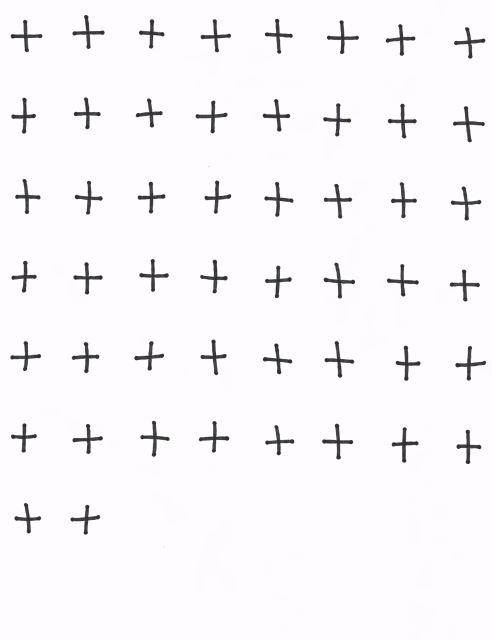
A WebGL 2 fragment shader for this pattern:

```glsl
#version 300 es
precision highp float;
// Hand-drawn felt-pen crosses in eight columns, six full rows and a short
// last row. Each grid cell holds two bent strokes with blotted ends, varied
// by a hash; noise wears the ink and barely tints the paper.

uniform vec2 u_resolution;
out vec4 outColor;

// Lengths are fractions of the canvas height; y is measured from the top.
const float COLUMNS = 8.0;
const float CROSS_COUNT = 50.0;
const vec2 FIRST_CENTER = vec2(0.0405, 0.0555);
const vec2 PITCH = vec2(0.0984, 0.1262);
const vec2 CENTER_JITTER = vec2(0.0090, 0.0060);
const float COLUMN_SAG = 0.0105;      // right-hand columns sit lower
const vec2 HALF_LENGTH = vec2(0.0188, 0.0222);
const float LENGTH_VARIATION = 0.0060;
const float TILT_VARIATION = 0.18;
const float BEND = 0.0024;
const float STROKE_RADIUS = 0.0027;
const float BLOT_RADIUS = 0.0033;
const float EDGE_WOBBLE = 0.0007;
const float INK_SOFTNESS = 0.0011;
const vec3 PAPER = vec3(1.0, 0.99, 1.0);
const vec3 PAPER_SHADE = vec3(0.985, 0.98, 0.992);
const vec3 INK_DEEP = vec3(0.19, 0.18, 0.21);
const vec3 INK_WORN = vec3(0.30, 0.31, 0.33);
const vec3 SPECK = vec3(0.70, 0.69, 0.70);

vec4 hash4(vec2 p) {
  vec4 h = fract(p.xyxy * vec4(0.1031, 0.1030, 0.0973, 0.1099));
  h += dot(h, h.wzxy + 33.33);
  return fract((h.xxyz + h.yzzw) * h.zywx);
}

float noise(vec2 p) {
  vec2 cell = floor(p), f = fract(p);
  f = f * f * (3.0 - 2.0 * f);
  float low = mix(hash4(cell).x, hash4(cell + vec2(1, 0)).x, f.x);
  float high = mix(hash4(cell + vec2(0, 1)).x, hash4(cell + vec2(1, 1)).x, f.x);
  return mix(low, high, f.y);
}

// x: distance to the stroke, y: distance to its blotted ends.
// q.x runs along the stroke, q.y across it.
vec2 penStroke(vec2 q, float halfLength, float tilt, float bend) {
  float t = q.x / halfLength;
  q.y -= tilt * q.x + bend * (min(t * t, 1.5) - 0.3);
  float beyond = max(abs(q.x) - halfLength, 0.0);
  float body = length(vec2(beyond, q.y)) - STROKE_RADIUS;
  float blot = length(vec2(abs(q.x) - halfLength, q.y)) - BLOT_RADIUS;
  return vec2(min(body, blot), blot);
}

float coverage(float d, float softness) {
  return 1.0 - smoothstep(-softness, softness, d);
}

void main() {
  vec2 p = gl_FragCoord.xy / u_resolution.y;
  p.y = 1.0 - p.y;
  float pixel = 1.0 / u_resolution.y;
  float softness = max(INK_SOFTNESS, 0.7 * pixel);

  // Paper with a faint cloudiness
  vec3 color = mix(PAPER, PAPER_SHADE, 0.6 * noise(p * 9.0) * noise(p * 45.0));

  // A few dust specks
  vec2 dustCell = floor(p * 5.0);
  vec4 dust = hash4(dustCell + 71.0);
  vec2 dustCenter = (dustCell + 0.15 + 0.7 * dust.xy) / 5.0;
  float speck = coverage(length(p - dustCenter) - 0.0008, softness);
  color = mix(color, SPECK, 0.5 * speck * step(0.8, dust.z));

  // Grid cell, its hashes and its displaced center
  vec2 cell = floor((p - FIRST_CENTER) / PITCH + 0.5);
  vec4 place = hash4(cell + 13.0);
  vec4 shape = hash4(cell + 37.0);
  vec4 lean = hash4(cell + 59.0);
  vec2 center = FIRST_CENTER + cell * PITCH + (place.xy - 0.5) * CENTER_JITTER;
  center.y += COLUMN_SAG * smoothstep(2.5, 6.5, cell.x) - 0.0015;
  vec2 q = p - center;

  // Two strokes of unequal length, off-center at the crossing
  float wobble = EDGE_WOBBLE * (noise(p * 190.0) - 0.5);
  vec2 halfLength = HALF_LENGTH + (shape.xy - 0.5) * LENGTH_VARIATION;
  vec2 slide = (shape.zw - 0.5) * 0.005;
  vec2 tilt = (lean.xy - 0.5) * TILT_VARIATION + vec2(0.0, 0.03);
  vec2 bend = (lean.zw - vec2(0.5, 0.7)) * BEND;
  vec2 across = penStroke(vec2(q.x - slide.x, q.y), halfLength.x, tilt.x, bend.x);
  vec2 down = penStroke(vec2(q.y - slide.y, q.x), halfLength.y, tilt.y, bend.y);
  float ink = coverage(min(across.x, down.x) + wobble, softness);

  // Ink is deepest at the ends, the crossing and in grainy patches
  float blots = coverage(min(across.y, down.y), softness);
  float crossing = coverage(max(across.x, down.x), softness);
  float grain = noise(p * 330.0) * 0.6 + noise(p * 110.0) * 0.4;
  float depth = clamp(grain + 0.5 * max(blots, crossing), 0.0, 1.0);

  // Keep full rows and the short last row only
  float index = cell.y * COLUMNS + cell.x;
  bool drawn = cell.x >= 0.0 && cell.x < COLUMNS
            && cell.y >= 0.0 && index < CROSS_COUNT;
  if (drawn) color = mix(color, mix(INK_WORN, INK_DEEP, depth), ink);

  outColor = vec4(color, 1.0);
}
```
